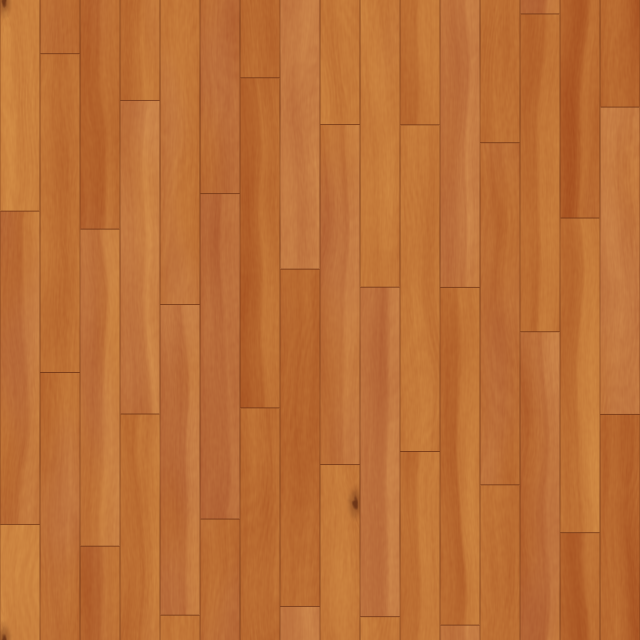
Write a Shadertoy shader that draws this texture.

```glsl
vec2 hash2(vec2 p) {
    p = vec2(dot(p, vec2(127.1, 311.7)), dot(p, vec2(269.5, 183.3)));
    return fract(sin(p) * 43758.5);
}

// Gradient noise, roughly -0.7 to 0.7
float noise(vec2 p) {
    vec2 i = floor(p), f = p - i;
    vec2 w = f * f * f * (f * (f * 6.0 - 15.0) + 10.0);
    vec2 e = vec2(0.0, 1.0);
    float a = dot(hash2(i) * 2.0 - 1.0, f);
    float b = dot(hash2(i + e.yx) * 2.0 - 1.0, f - e.yx);
    float c = dot(hash2(i + e.xy) * 2.0 - 1.0, f - e.xy);
    float d = dot(hash2(i + e.yy) * 2.0 - 1.0, f - e.yy);
    return mix(mix(a, b, w.x), mix(c, d, w.x), w.y);
}

// Coverage of a thin line at distance d, in canvas units
float hairline(float d) {
    return clamp((0.0007 - d) * iResolution.y + 0.5, 0.0, 1.0);
}

void mainImage(out vec4 fragColor, in vec2 fragCoord) {
    vec2 uv = fragCoord / iResolution.xy;

    // Sixteen columns, each with two staggered boards that wrap vertically
    float col = floor(uv.x * 16.0);
    float across = fract(uv.x * 16.0);
    float stagger = 0.7 + 0.573 * col - 0.13 * cos(0.628 * (col - 2.0));
    float s = mod((1.0 - uv.y) * 2.0 - fract(stagger), 2.0);
    float split = 0.95 + 0.12 * hash2(vec2(col, 7.0)).x;
    float row = step(split, s);
    float along = s - row * split;

    // Per-board traits
    vec2 id = vec2(col, row);
    vec2 traits = hash2(id + 3.7);
    vec2 kind = hash2(id * 1.7 + 21.3);
    vec2 seed = hash2(id + 9.1) * 90.0;
    float pale = row * max(step(abs(col - 8.0), 1.5), step(col, 0.5));

    // Board space in units of board width, pushed aside around knots
    vec2 q = vec2(across, along * 8.0);
    vec2 toKnot = q - mix(vec2(0.1, 2.9), vec2(0.88, 0.96), step(4.0, col));
    float hasKnot = row * step(mod(col, 8.0), 0.5);
    float knotDist = length(toKnot * vec2(1.0, 0.45) + 0.05 * noise(q * 7.0 + seed));
    float push = hasKnot * 0.22 * exp(-knotDist * knotDist * 18.0);
    float bent = across + push * sign(toKnot.x)
               + 0.32 * noise(q * vec2(0.7, 0.32) + seed)
               + (traits.y - 0.5) * 0.3 * (along - 0.5);

    // Base tone and broad heartwood bands
    float tone = 0.28 + 0.36 * traits.x + 0.24 * pale;
    tone += 0.34 * noise(vec2(bent * 2.3, q.y * 0.14) + seed);
    tone += 0.16 * noise(q * vec2(0.8, 0.45) + seed.yx);

    // Lighter sapwood strip along one side of some boards
    float strip = smoothstep(-0.07, 0.07, bent - 0.45 - 0.25 * kind.y);
    float striped = step(0.5, kind.x) * (1.0 - pale);
    tone += striped * 0.27 * (strip - 0.5);

    // Arched growth rings, strongest on plain boards
    float arches = noise(q * vec2(1.1, 0.3) + seed + 5.0) + 0.5 * bent;
    float ring = sin(arches * 46.0 + 2.0 * noise(q * vec2(3.0, 0.8) + seed));
    tone += ring * mix(0.045, 0.015, striped) * (0.6 + noise(q * 0.6 + seed));

    // Streaks, cross ripples and fine pores
    tone += 0.12 * noise(vec2(bent * 13.0, q.y * 0.5) + seed);
    tone += 0.11 * strip * kind.y * noise(vec2(across * 1.3, q.y * 4.0 + across * 3.0) + seed);
    tone += 0.11 * noise(vec2(bent * 25.0, q.y * 3.5) + seed);
    tone += 0.08 * noise(q * vec2(13.0, 7.0) + seed);

    vec3 wood = mix(vec3(0.66, 0.33, 0.135), vec3(0.83, 0.555, 0.275), clamp(tone, -0.1, 1.1));

    // Dull rosy tint on parts of some boards
    float blush = smoothstep(0.45, 0.9, kind.y + 0.5 * noise(q * vec2(0.9, 0.3) + seed + 31.0));
    wood += blush * vec3(0.0, 0.008, 0.04);

    // Knots with a soft halo and dark core
    float knot = 0.35 * smoothstep(0.06, 0.24, 0.3 - knotDist) + 0.5 * smoothstep(0.03, 0.09, 0.12 - knotDist);
    wood = mix(wood, vec3(0.38, 0.17, 0.07), knot * hasKnot);

    // Long seams of uneven strength, and crisp end joints
    float sideDist = min(across, 1.0 - across) / 16.0;
    float endDist = min(min(s, 2.0 - s), abs(s - split)) / 2.0;
    float seam = hairline(sideDist) * (0.65 + 0.5 * noise(vec2(uv.y * 9.0, floor(uv.x * 16.0 + 0.5) * 3.3)));
    float joint = hairline(endDist) * 0.85;
    wood = mix(wood, vec3(0.43, 0.2, 0.08), max(seam, joint));

    fragColor = vec4(wood, 1.0);
}
```
